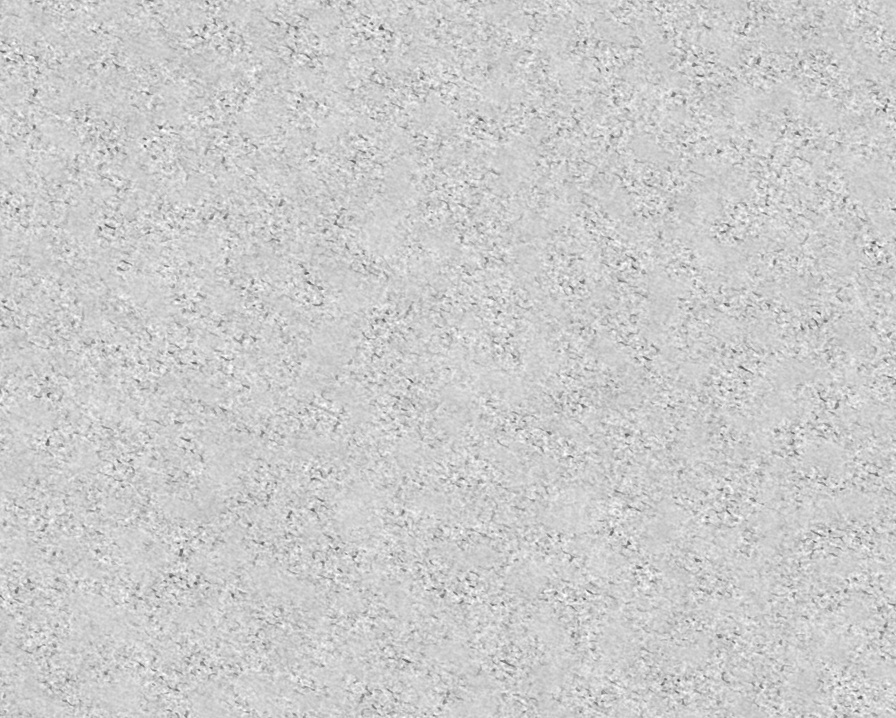
Write a Shadertoy shader that draws this texture.

```glsl
// Draws pale grey felt-like paper: fine slanted grain, soft mottling and sparse dark flecks.

const float BASE_TONE = 0.812;
const float GRAIN_DEPTH = 0.145;
const float FLECK_DEPTH = 0.14;
const float FIBRE_ANGLE = -0.42;

// Integer hash giving a random unit gradient for a lattice point.
vec2 latticeGradient(ivec2 cell) {
    uvec2 u = uvec2(cell) * uvec2(1597u, 3812u) + uvec2(7919u, 1013u);
    uint h = (u.x ^ (u.y * 40503u)) * 73244475u;
    h = (h ^ (h >> 16)) * 73244475u;
    h ^= h >> 15;
    float angle = float(h & 65535u) * (6.28319 / 65536.0);
    return vec2(cos(angle), sin(angle));
}

float cornerValue(ivec2 cell, ivec2 corner, vec2 f) {
    return dot(latticeGradient(cell + corner), f - vec2(corner));
}

float gradientNoise(vec2 p) {
    ivec2 cell = ivec2(floor(p));
    vec2 f = fract(p);
    vec2 w = f * f * f * (f * (f * 6.0 - 15.0) + 10.0);
    float low = mix(cornerValue(cell, ivec2(0, 0), f), cornerValue(cell, ivec2(1, 0), f), w.x);
    float high = mix(cornerValue(cell, ivec2(0, 1), f), cornerValue(cell, ivec2(1, 1), f), w.x);
    return mix(low, high, w.y);
}

// Noise stretched along a direction; frequency is (along, across).
float fibreNoise(vec2 p, float angle, vec2 frequency, float seed) {
    float c = cos(angle), s = sin(angle);
    vec2 q = mat2(c, -s, s, c) * p;
    return gradientNoise(q * frequency + seed * vec2(37.3, 71.7));
}

// Fine surface grain in three sizes.
float paperGrain(vec2 p, float angle) {
    return fibreNoise(p, angle, vec2(150.0, 213.0), 1.0)
         + 0.7 * fibreNoise(p, angle + 1.1, vec2(263.0, 291.0), 2.0)
         + 0.5 * fibreNoise(p, angle, vec2(72.0, 98.0), 3.0);
}

// Small shadowed pits, gathered where the density is high.
float darkFlecks(vec2 p, float angle, float density) {
    float pits = fibreNoise(p, angle, vec2(112.0, 167.0), 4.0);
    return density * smoothstep(0.15, 0.5, pits);
}

// Broad cloudy change of tone.
float mottling(vec2 p, float angle) {
    return 0.018 * fibreNoise(p, 0.3, vec2(5.0), 5.0)
         + 0.026 * fibreNoise(p, angle, vec2(12.0, 16.0), 6.0)
         + 0.036 * fibreNoise(p, angle, vec2(29.0, 39.0), 7.0);
}

void mainImage(out vec4 fragColor, in vec2 fragCoord) {
    vec2 p = fragCoord / iResolution.y;

    // Smooth and rough patches vary the strength of the grain.
    float patches = fibreNoise(p, FIBRE_ANGLE, vec2(15.0, 21.0), 8.0)
                  + 0.7 * fibreNoise(p, FIBRE_ANGLE, vec2(34.0, 47.0), 9.0);
    float roughness = clamp(1.0 + 1.1 * patches, 0.5, 1.6);

    float tone = BASE_TONE + mottling(p, FIBRE_ANGLE);
    tone += GRAIN_DEPTH * roughness * paperGrain(p, FIBRE_ANGLE);
    tone -= FLECK_DEPTH * darkFlecks(p, FIBRE_ANGLE, roughness * roughness);

    fragColor = vec4(vec3(clamp(tone, 0.0, 1.0)), 1.0);
}
```
